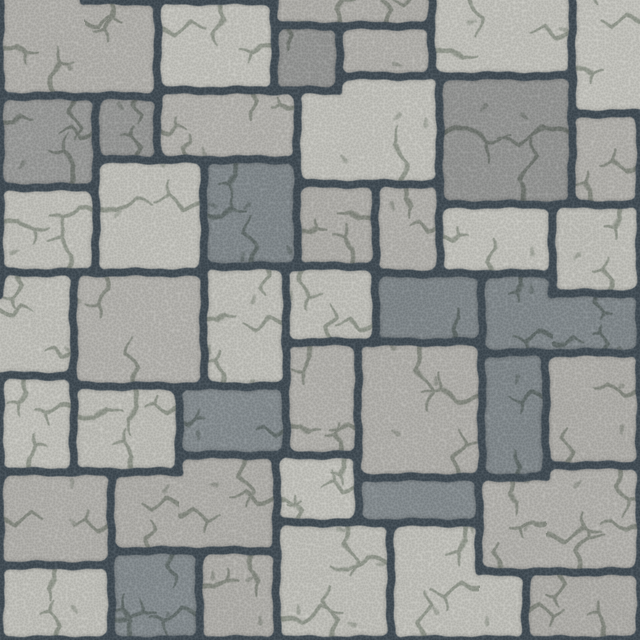
Reproduce this texture procedurally as a WebGL 1 fragment shader.

```glsl
precision highp float;
uniform vec2 u_resolution;

const float STONES_ACROSS = 7.0;
const float HALF_JOINT = 0.043;
const float CORNER_RADIUS = 0.11;
const vec2 RIGHT = vec2(1.0, 0.0);
const vec2 UP = vec2(0.0, 1.0);
const vec3 MORTAR = vec3(0.258, 0.300, 0.331);
const vec3 PALE = vec3(0.735, 0.735, 0.712);
const vec3 WARM = vec3(0.675, 0.671, 0.654);
const vec3 SLATE = vec3(0.503, 0.531, 0.545);
const vec3 ASH = vec3(0.575, 0.580, 0.575);

float hash(vec2 v, float seed) {
  return fract(sin(dot(v, vec2(127.1, 311.7)) + seed * 74.7) * 43758.5);
}

// Joint lines: shifted at random, held straight on the outer border
float jointX(vec2 knot) {
  float inner = step(0.5, knot.x) * step(knot.x, STONES_ACROSS - 0.5);
  return knot.x + inner * (hash(knot, 1.0) - 0.5) * 0.6;
}

float jointY(vec2 knot) {
  return knot.y + step(0.5, knot.y) * (hash(knot, 2.0) - 0.5) * 0.6;
}

// Pinwheel tiling: left, bottom, right, top of the cell's rectangle
vec4 stoneRect(vec2 cell) {
  if (mod(cell.x + cell.y, 2.0) < 0.5)
    return vec4(jointX(cell), jointY(cell + RIGHT), jointX(cell + 1.0), jointY(cell + UP));
  return vec4(jointX(cell + UP), jointY(cell), jointX(cell + RIGHT), jointY(cell + 1.0));
}

// Narrow neighbours fuse into one stepped stone
vec2 stoneId(vec2 cell) {
  vec2 first = cell - RIGHT * mod(cell.x + cell.y, 2.0);
  float span = stoneRect(first + RIGHT).z - stoneRect(first).x;
  return span < 1.85 ? first : cell;
}

vec2 homeCell(vec2 p) {
  vec2 home = floor(p);
  for (int k = 0; k < 9; k++) {
    vec2 cell = floor(p) + vec2(mod(float(k), 3.0), floor(float(k) / 3.0)) - 1.0;
    vec4 r = stoneRect(cell);
    if (all(greaterThanEqual(p, r.xy)) && all(lessThan(p, r.zw))) home = cell;
  }
  return home;
}

// Distance to the other stones, with rounded corners
float edgeDistance(vec2 p, vec2 id) {
  vec2 axis = vec2(1.0);
  float nearest = 1.0;
  for (int j = -1; j <= 1; j++) for (int i = -1; i <= 1; i++) {
    vec2 cell = floor(p) + vec2(float(i), float(j));
    if (distance(stoneId(cell), id) > 0.5) {
      vec4 r = stoneRect(cell);
      vec2 gap = max(max(r.xy - p, p - r.zw), 0.0);
      if (gap.y == 0.0) axis.x = min(axis.x, gap.x);
      if (gap.x == 0.0) axis.y = min(axis.y, gap.y);
      nearest = min(nearest, length(gap));
    }
  }
  return min(nearest, CORNER_RADIUS - length(max(CORNER_RADIUS - axis, 0.0)));
}

float taperedLine(vec2 p, vec2 a, vec2 b, float wideA, float wideB) {
  float t = clamp(dot(p - a, b - a) / dot(b - a, b - a), 0.0, 1.0);
  return distance(p, mix(a, b, t)) - mix(wideA, wideB, t);
}

vec2 heading(float angle) { return vec2(cos(angle), sin(angle)); }

// Forked cracks growing inward from the sides of a rectangle
float crackDistance(vec2 p, vec2 cell) {
  vec4 r = stoneRect(cell);
  vec2 centre = (r.xy + r.zw) * 0.5, extent = (r.zw - r.xy) * 0.5;
  float size = min(extent.x, extent.y), d = 1.0;
  if (size < 0.29) return d;
  p += 0.018 * sin(p.yx * 21.0 + 4.0 * cell);
  for (int k = 0; k < 4; k++) {
    float seed = 10.0 + 6.0 * float(k);
    if (hash(cell, seed) < 0.62) {
      float angle = 1.5708 * float(k), stride = size * mix(0.28, 0.46, hash(cell, seed + 1.0));
      vec2 inward = heading(angle), along = vec2(-inward.y, inward.x);
      float bend = hash(cell, seed + 3.0) < 0.5 ? -1.0 : 1.0;
      vec2 a = centre + extent * (along * (hash(cell, seed + 2.0) * 1.3 - 0.65) - inward);
      vec2 b = a + stride * heading(angle + 0.25 * bend);
      vec2 c = b + stride * heading(angle - 0.65 * bend);
      d = min(d, taperedLine(p, a, b, 0.028, 0.023));
      d = min(d, taperedLine(p, b, c, 0.023, 0.020));
      d = min(d, taperedLine(p, c, c + stride * 0.8 * heading(angle + 0.3 * bend), 0.020, 0.011));
      if (hash(cell, seed + 4.0) < 0.55)
        d = min(d, taperedLine(p, c, c + stride * 0.7 * heading(angle - 1.6 * bend), 0.020, 0.011));
    }
  }
  return d;
}

// Sparse short nicks in the stone faces
float chipDistance(vec2 p) {
  vec2 cell = floor(p * 2.0);
  vec2 centre = (cell + 0.3 + 0.4 * vec2(hash(cell, 50.0), hash(cell, 51.0))) * 0.5;
  vec2 reach = 0.035 * heading(hash(cell, 52.0) * 6.28);
  return hash(cell, 53.0) < 0.3 ? taperedLine(p, centre - reach, centre + reach, 0.023, 0.010) : 1.0;
}

float cellular(vec2 p) {
  float d = 1.0;
  for (int j = -1; j <= 1; j++) for (int i = -1; i <= 1; i++) {
    vec2 cell = floor(p) + vec2(float(i), float(j));
    d = min(d, distance(p, cell + vec2(hash(cell, 60.0), hash(cell, 61.0))));
  }
  return d;
}

vec3 stoneColour(vec2 id) {
  float pick = fract(dot(id, vec2(0.755, 0.57)) + 0.3 * hash(id, 3.0));
  vec3 grey = mix(SLATE, ASH, step(0.7, hash(id, 4.0)));
  vec3 colour = pick < 0.37 ? PALE : (pick < 0.75 ? WARM : grey);
  return colour + 0.02 * (hash(id, 5.0) - 0.5);
}

void main() {
  vec2 uv = gl_FragCoord.xy / u_resolution.x;
  vec2 p = uv * STONES_ACROSS;
  float soft = max(STONES_ACROSS / u_resolution.x, 0.012);
  vec2 wobbly = p + 0.008 * sin(p.yx * 9.0 + p) + 0.005 * sin(p.yx * 23.0 + 2.0);
  vec2 cell = homeCell(wobbly);
  vec2 id = stoneId(cell);
  float edge = edgeDistance(wobbly, id) - HALF_JOINT;

  // Stone face with cracks and nicks
  vec3 face = stoneColour(id) * mix(0.92, 1.0, smoothstep(0.0, 0.05, edge));
  float crack = 1.0 - smoothstep(-soft, soft, crackDistance(p, cell));
  float chip = 1.0 - smoothstep(-soft, soft * 1.5, chipDistance(p));
  face *= mix(vec3(1.0), vec3(0.74, 0.77, 0.74), max(crack * 0.95, chip * 0.65));

  // Mortar, faint blotches and fine grain
  vec3 colour = mix(MORTAR, face, smoothstep(-soft, soft, edge));
  colour += 0.004 * sin(p.x * 5.0 + 2.0 * sin(p.y * 4.0)) * sin(p.y * 6.0 + p.x);
  colour += 0.095 * (cellular(uv * 240.0) - 0.42);
  gl_FragColor = vec4(colour, 1.0);
}
```
